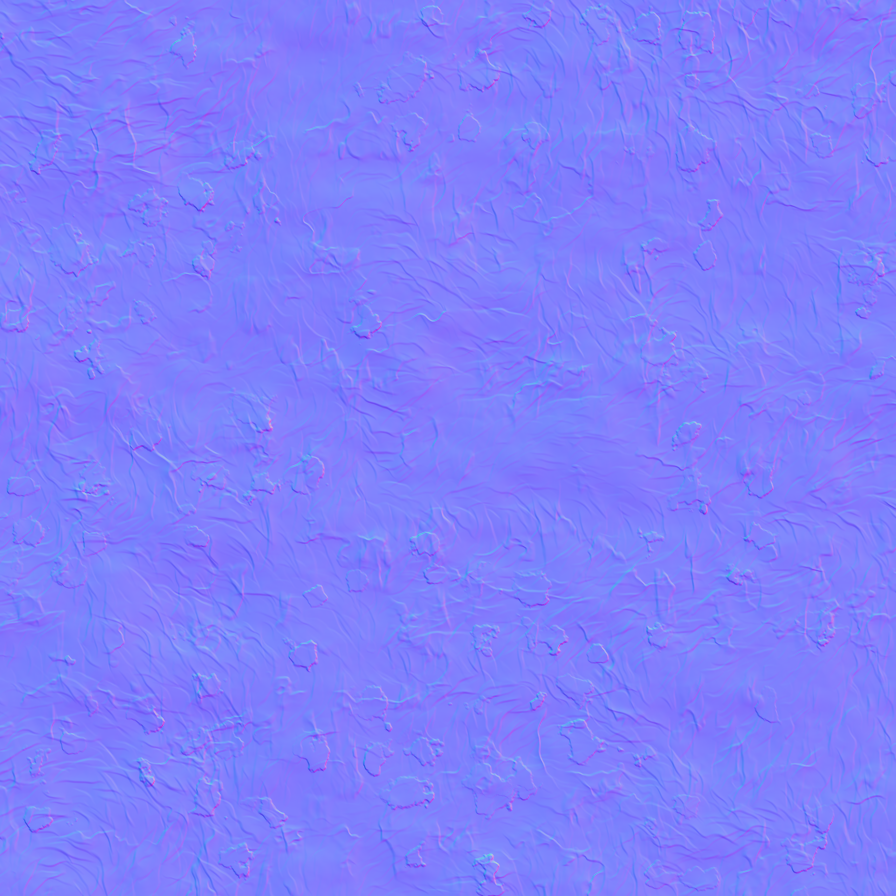
A Shadertoy shader for this texture map:

```glsl
// Tangent-space normal map of hand-trowelled stucco.
// A height field is summed from swirling trowel strokes, ragged raised
// patches and flaked edges; its slope is then encoded as a colour.

const float EDGE = 0.0016;   // half width of a sharp edge, in canvas units

vec4 hash4(vec2 p) {
    vec4 q = fract(p.xyxy * vec4(0.1031, 0.1030, 0.0973, 0.1099));
    q += dot(q, q.wzxy + 33.33);
    return fract((q.xxyz + q.yzzw) * q.zywx);
}

float noise(vec2 p) {
    vec2 i = floor(p), f = p - i;
    vec2 u = f * f * f * (f * (f * 6.0 - 15.0) + 10.0);
    float low = mix(hash4(i).x, hash4(i + vec2(1, 0)).x, u.x);
    float high = mix(hash4(i + vec2(0, 1)).x, hash4(i + vec2(1, 1)).x, u.x);
    return mix(low, high, u.y);
}

float fbm(vec2 p) {
    float sum = 0.0, gain = 0.53;
    for (int i = 0; i < 4; i++) {
        sum += gain * noise(p);
        p = mat2(1.6, 1.2, -1.2, 1.6) * p + 17.3;
        gain *= 0.5;
    }
    return sum;
}

// Sharp rise at v = 0 followed by a soft decay
float lip(float v, float width, float decay) {
    return smoothstep(-width, width, v) * exp(-max(v, 0.0) * decay);
}

// Direction in which the trowel moved
float flowAngle(vec2 p) {
    return -0.35 + 5.5 * (noise(p * 6.0 + 41.0) - 0.5);
}

// Short curved strokes, one per jittered cell
float strokes(vec2 p, float scale, float seed) {
    vec2 q = p * scale, cell = floor(q);
    float sum = 0.0;
    for (int y = -1; y <= 1; y++)
    for (int x = -1; x <= 1; x++) {
        vec2 id = cell + vec2(x, y);
        vec4 rnd = hash4(id + seed);
        vec2 centre = id + 0.15 + 0.7 * rnd.xy;
        float angle = flowAngle(centre / scale) + 1.0 * (rnd.z - 0.5);
        float c = cos(angle), s = sin(angle);
        vec2 d = mat2(c, -s, s, c) * (q - centre);
        d.y += (rnd.x - 0.3) * 0.7 * d.x * d.x;
        float reach = mix(0.5, 0.95, rnd.y);
        float taper = max(0.0, 1.0 - d.x * d.x / (reach * reach));
        sum += taper * lip(d.y, EDGE * scale, 5.5) * (rnd.w - 0.4) * 1.6;
    }
    return sum;
}

// Clustered plateaus with ragged outlines
float patches(vec2 p, float scale, float seed) {
    float ragged = (fbm(p * 48.0) - 0.5) * 0.85;
    vec2 q = p * scale, cell = floor(q);
    float top = 0.0;
    for (int y = -1; y <= 1; y++)
    for (int x = -1; x <= 1; x++) {
        vec2 id = cell + vec2(x, y);
        vec4 rnd = hash4(id + seed);
        float cluster = noise(id * 0.4 + seed);
        float present = step(rnd.w, 0.8 * cluster);
        vec2 d = q - id - 0.2 - 0.6 * rnd.xy;
        float dist = length(d) + ragged - mix(0.1, 0.3, rnd.z);
        float width = 1.8 * EDGE * scale;
        float tilt = clamp(0.6 + 1.8 * dot(d, rnd.zw - 0.5), 0.0, 1.2);
        top = max(top, present * tilt * smoothstep(width, -width, dist));
    }
    return top * (0.2 + 1.2 * noise(p * 40.0 + seed));
}

// Broken edges along a contour of stretched noise
float flakes(vec2 p, vec2 scale, float seed) {
    float level = fbm(p * scale + seed) - 0.5;
    float mask = smoothstep(0.45, 0.85, noise(p * 31.0 + seed));
    return mask * lip(level, EDGE * scale.x, 9.0);
}

float height(vec2 p) {
    vec2 wobble = vec2(noise(p * 70.0), noise(p * 70.0 + 90.0)) - 0.5;
    vec2 w = p + 0.005 * wobble;
    float worked = mix(0.5, 1.15, smoothstep(0.25, 0.6, noise(p * 8.0 + 7.0)));

    // Broad undulation and grain
    float h = 0.0046 * noise(p * vec2(9.0, 12.0));
    h += 0.0016 * noise(p * vec2(24.0, 31.0) + 5.0);
    h += 0.00010 * noise(p * 130.0);

    // Trowel strokes from long to short
    float marks = 0.00085 * strokes(w, 19.0, 11.0);
    marks += 0.00085 * strokes(w, 28.0, 57.0);
    marks += 0.00075 * strokes(w, 38.0, 131.0);
    marks += 0.00062 * strokes(w, 52.0, 213.0);
    h += worked * marks;

    // Raised and broken plaster
    h += 0.0014 * patches(p, 16.0, 23.0);
    h += 0.0011 * flakes(w, vec2(24.0, 12.0), 71.0);
    h += 0.0009 * flakes(w, vec2(19.0, 24.0), 153.0);
    return h;
}

void mainImage(out vec4 fragColor, in vec2 fragCoord) {
    vec2 p = fragCoord / iResolution.y + 1.0;

    // Central differences give the slope
    vec2 e = vec2(0.0009, 0.0);
    vec2 slope = vec2(height(p + e.xy) - height(p - e.xy),
                      height(p + e.yx) - height(p - e.yx)) / (2.0 * e.x);

    vec3 normal = normalize(vec3(-slope, 1.0));
    fragColor = vec4((0.5 + 0.5 * normal) * vec3(1.0, 1.0, 0.992), 1.0);
}
```
